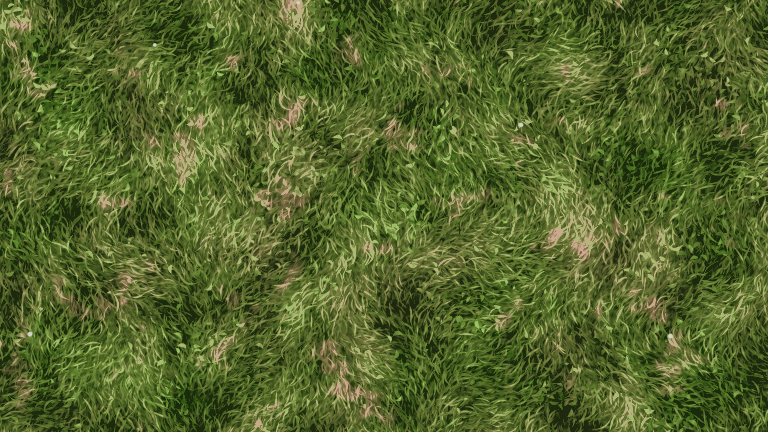
This texture is drawn by a Shadertoy shader. Its source:

```glsl
// Sunlit rough lawn seen from above: layered grass blades, straw patches and leafy weeds.

// Tuning values; lengths are fractions of the canvas height.
const int   LAYERS       = 8;
const float CELL         = 0.023;
const float BLADE_LENGTH = 0.021;
const float BLADE_WIDTH  = 0.0023;
const float FLOW_SCALE   = 4.0;
const float FLOW_TURN    = 3.2;
const float BLADE_SPREAD = 1.5;
const float BLADE_TONE   = 0.84;
const float PATCH_TONE   = 1.25;
const float DEPTH_TONE   = 0.40;
const float GRAIN_TONE   = 0.35;
const float FLOWER_CELL  = 0.16;
const float FLOWER_SHARE = 0.07;

const vec3 SHADOW = vec3(0.11, 0.16, 0.05);
const vec3 SHADE  = vec3(0.22, 0.30, 0.10);
const vec3 MOSS   = vec3(0.34, 0.41, 0.16);
const vec3 FRESH  = vec3(0.48, 0.54, 0.26);
const vec3 PALE   = vec3(0.69, 0.72, 0.47);
const vec3 DRY_SHIFT  = vec3(0.11, -0.06, 0.09);
const vec3 SEED_WHITE = vec3(0.80, 0.83, 0.76);

vec2 hash2(vec2 p) {
    vec3 q = fract(p.xyx * vec3(0.1031, 0.1030, 0.0973));
    q += dot(q, q.yzx + 33.33);
    return fract((q.xx + q.yz) * q.zy);
}

float cornerSlope(vec2 cell, vec2 offset, vec2 f) {
    return dot(hash2(cell + offset) * 2.0 - 1.0, f - offset);
}

float gradientNoise(vec2 p) {
    vec2 i = floor(p), f = fract(p);
    vec2 u = f * f * f * (f * (f * 6.0 - 15.0) + 10.0);
    vec2 e = vec2(0.0, 1.0);
    return mix(mix(cornerSlope(i, e.xx, f), cornerSlope(i, e.yx, f), u.x),
               mix(cornerSlope(i, e.xy, f), cornerSlope(i, e.yy, f), u.x), u.y);
}

float fbm(vec2 p) {
    float sum = 0.0, weight = 0.5;
    for (int i = 0; i < 4; i++) {
        sum += weight * gradientNoise(p);
        p = mat2(1.6, 1.2, -1.2, 1.6) * p + 17.3;
        weight *= 0.55;
    }
    return sum;
}

// Signed distance estimate of a bent, pointed blade.
float bladeDistance(vec2 q, float angle, vec2 halfSize, float bend) {
    float c = cos(angle), s = sin(angle);
    q = vec2(c * q.x + s * q.y, c * q.y - s * q.x);
    float t = q.y / halfSize.y;
    q.x -= bend * halfSize.y * t * t;
    return max(abs(q.x) - halfSize.x * (1.0 - t * t), abs(q.y) - halfSize.y);
}

vec3 grassColor(float tone, float dryness) {
    vec3 c = mix(SHADOW, SHADE, clamp(tone / 0.17, 0.0, 1.0));
    c = mix(c, MOSS,  clamp((tone - 0.17) / 0.28, 0.0, 1.0));
    c = mix(c, FRESH, clamp((tone - 0.45) / 0.32, 0.0, 1.0));
    c = mix(c, PALE,  clamp((tone - 0.77) / 0.23, 0.0, 1.0));
    return c + DRY_SHIFT * dryness * c.g;
}

void mainImage(out vec4 fragColor, in vec2 fragCoord) {
    vec2 p = fragCoord / iResolution.y;
    vec2 centered = fragCoord / iResolution.xy - 0.5;
    float edge = 0.75 / iResolution.y;

    // Broad patches of light, dryness and bare straw.
    float light = fbm(p * 6.0 + 3.7);
    float dry = 2.2 * fbm(p * 4.0 + 41.0);
    float straw = smoothstep(0.18, 0.42,
        gradientNoise(p * 8.0 + 9.1) + 0.5 * gradientNoise(p * 27.0));
    float base = 0.54 + PATCH_TONE * light + 0.28 * straw + 0.12 * dry
               - 0.35 * dot(centered, centered);

    // Blades painted from the ground upward; x is tone, y is dryness.
    vec2 turf = vec2(base - 0.4, dry);
    for (int layer = 0; layer < LAYERS; layer++) {
        float depth = float(layer) / float(LAYERS - 1);
        vec2 shift = hash2(vec2(float(layer), 5.0)) * 7.0;
        vec2 grid = p / CELL + shift;
        for (int k = 0; k < 9; k++) {
            vec2 id = floor(grid) + vec2(k % 3, k / 3) - 1.0;
            vec2 seed = id + 61.0 * float(layer);
            vec2 place = hash2(seed), look = hash2(seed + 211.0);
            vec2 root = (id + place - shift) * CELL;
            float flow = gradientNoise(root * FLOW_SCALE);
            float weeds = smoothstep(0.05, 0.3, gradientNoise(root * 5.5 + 23.0));
            float leaf = step(look.x, 0.04 + 0.30 * weeds);
            float angle = FLOW_TURN * flow - 0.2
                        + BLADE_SPREAD * (look.y - 0.5) * (1.0 + 2.0 * leaf);
            vec2 size = vec2(BLADE_WIDTH, BLADE_LENGTH) * mix(0.7, 1.1, place.y);
            size *= mix(vec2(1.0), vec2(2.0, 0.55), leaf);
            float d = bladeDistance(p - root, angle, size, look.x - 0.5);
            float tone = base + BLADE_TONE * (fract(look.x * 7.0 + place.x) - 0.5)
                       + DEPTH_TONE * (depth - 0.7) + 0.12 * leaf;
            float dryness = dry + 1.3 * straw + 0.9 * (place.x - 0.5) - 0.5 * leaf;
            turf = mix(turf, vec2(tone, dryness), smoothstep(edge, -edge, d));
        }
    }

    // Fine clutter between the blades.
    turf.x += GRAIN_TONE * gradientNoise(p * 95.0);
    vec3 color = grassColor(turf.x, clamp(turf.y, -1.2, 1.6));

    // Sparse pale seed heads.
    vec2 flowerId = floor(p / FLOWER_CELL);
    vec2 flowerPos = (flowerId + 0.2 + 0.6 * hash2(flowerId + 77.0)) * FLOWER_CELL;
    vec2 chance = hash2(flowerId + 131.0);
    float flower = length(p - flowerPos) - mix(0.004, 0.007, chance.y);
    color = mix(color, SEED_WHITE,
                step(chance.x, FLOWER_SHARE) * smoothstep(edge, -edge, flower));

    fragColor = vec4(clamp(color, 0.0, 1.0), 1.0);
}
```
